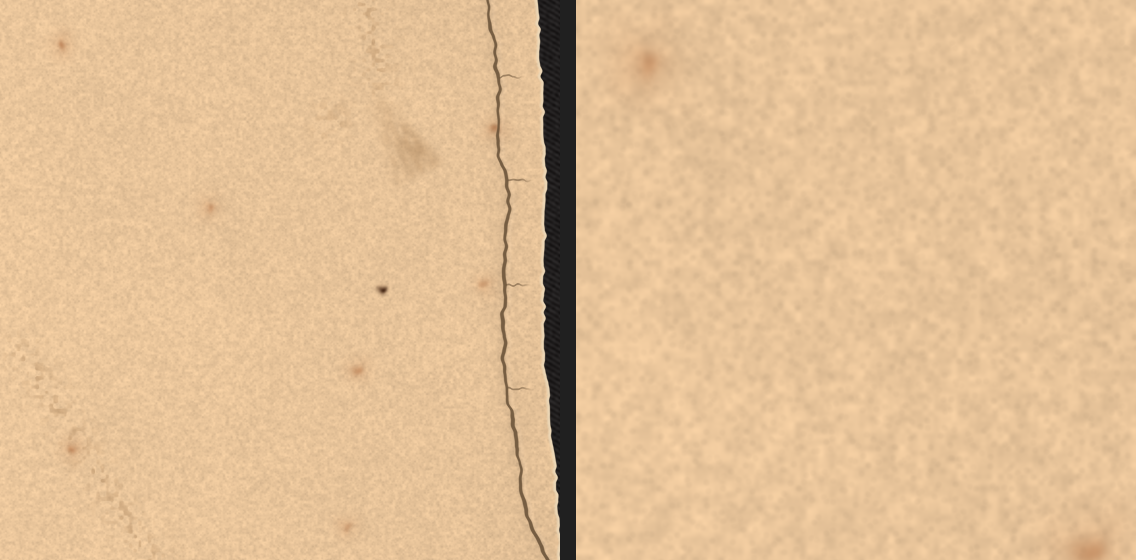
Left: the whole. Right: its middle third, enlarged.
A three.js fragment shader for this texture:

```glsl
// Aged tan paper with foxing spots, a smudge, a long crack and a torn edge over black cloth.
varying vec2 vUv;

const vec3 PAPER = vec3(0.905, 0.765, 0.600);
const vec3 RUST = vec3(0.70, 0.46, 0.29);
const vec3 SMUDGE = vec3(0.69, 0.54, 0.38);
const vec3 CRACK = vec3(0.40, 0.31, 0.21);
const vec3 DARK_SPOT = vec3(0.26, 0.14, 0.07);
const vec3 FIBRE = vec3(0.93, 0.86, 0.74);
const vec3 CLOTH = vec3(0.125, 0.115, 0.115);
const float SOFT = 0.0015;

float hash(vec2 p) {
  vec3 q = fract(vec3(p.xyx) * 0.1031);
  q += dot(q, q.yzx + 33.33);
  return fract((q.x + q.y) * q.z);
}

float valueNoise(vec2 p) {
  vec2 i = floor(p), f = fract(p);
  f = f * f * (3.0 - 2.0 * f);
  return mix(mix(hash(i), hash(i + vec2(1, 0)), f.x),
             mix(hash(i + vec2(0, 1)), hash(i + vec2(1, 1)), f.x), f.y);
}

// Distance to the nearest jittered cell point
float cellular(vec2 p) {
  vec2 cell = floor(p);
  float nearest = 2.0;
  for (int y = -1; y <= 1; y++) {
    for (int x = -1; x <= 1; x++) {
      vec2 c = cell + vec2(float(x), float(y));
      vec2 point = c + vec2(hash(c), hash(c + 71.0));
      nearest = min(nearest, distance(p, point));
    }
  }
  return nearest;
}

// Rises from 0 to 1 as y drops from high to low
float fall(float high, float low, float y) {
  return 1.0 - smoothstep(low, high, y);
}

float blob(vec2 p, vec2 center, float radius) {
  vec2 d = (p - center) / radius;
  return exp(-dot(d, d));
}

float segment(vec2 p, vec2 a, vec2 b) {
  vec2 ab = b - a;
  return length(p - a - ab * clamp(dot(p - a, ab) / dot(ab, ab), 0.0, 1.0));
}

float crackX(float y) {
  float x = 0.870 + 0.020 * fall(1.02, 0.84, y) + 0.018 * fall(0.74, 0.65, y);
  x += 0.030 * fall(0.37, 0.13, y) - 0.008 * fall(0.65, 0.52, y);
  x += 0.048 * pow(max(0.13 - y, 0.0) / 0.13, 1.5);
  return x + 0.0015 * sin(y * 83.0) + 0.005 * (valueNoise(vec2(y * 75.0, 4.0)) - 0.5);
}

float edgeX(float y) {
  float x = 0.962 + 0.013 * fall(1.0, 0.68, y) - 0.003 * fall(0.68, 0.5, y);
  x += 0.028 * fall(0.42, 0.03, y);
  return x + 0.005 * (valueNoise(vec2(y * 95.0, 9.0)) - 0.5) + 0.001 * sin(y * 47.0);
}

vec3 paper(vec2 p) {
  float grain = valueNoise(p * 165.0) * 0.6 + valueNoise(p * 290.0 + 17.0) * 0.4 - 0.5;
  float mottle = valueNoise(p * 5.0) * 0.6 + valueNoise(p * 17.0 + 5.0) * 0.4 - 0.5;
  float pits = fall(0.36, 0.10, cellular(p * 130.0));
  float tone = 1.006 + 0.14 * grain + 0.03 * mottle - 0.025 * pits;
  tone += 0.025 * (0.5 - p.x);
  return PAPER * tone;
}

// Wedge of rubbed dirt, broken up along its slanted axis
float smudge(vec2 p) {
  vec2 d = p - vec2(0.715, 0.765);
  vec2 q = vec2(dot(d, vec2(0.88, 0.47)), dot(d, vec2(0.47, -0.88)));
  float wedge = fall(0.045, 0.015, abs(q.x + 0.012) - 0.22 * q.y);
  wedge *= smoothstep(-0.12, 0.04, q.y) * fall(0.095, 0.07, q.y);
  wedge *= smoothstep(-0.10, 0.045, q.x);
  float streaks = valueNoise(q * vec2(110.0, 45.0));
  float flecks = blob(p, vec2(0.59, 0.785), 0.035) * smoothstep(0.5, 0.8, valueNoise(p * 90.0));
  return clamp(wedge * (0.25 + 0.65 * streaks) + 0.45 * flecks, 0.0, 1.0);
}

void main() {
  vec2 p = vUv;
  vec3 color = mix(paper(p), SMUDGE, 0.8 * smudge(p));

  // Rusty foxing spots with faint halos
  vec2 warped = p + 0.009 * (vec2(valueNoise(p * 70.0), valueNoise(p * 70.0 + 31.0)) - 0.5);
  for (int i = 0; i < 7; i++) {
    float n = float(i);
    vec2 center = fract(vec2(0.11, 0.92) + n * vec2(0.7549, 0.5698));
    float strength = 0.25 + 0.35 * hash(vec2(n, 3.0));
    color = mix(color, RUST, strength * (0.4 * blob(warped, center, 0.022) + blob(warped, center, 0.008)));
  }
  color = mix(color, DARK_SPOT, 0.95 * blob(warped, vec2(0.682, 0.485), 0.0075));

  // Worn creases made of small flecks
  float crease = min(segment(warped, vec2(0.04, 0.37), vec2(0.27, 0.0)),
                     segment(warped, vec2(0.65, 1.0), vec2(0.68, 0.85)));
  float flecks = smoothstep(0.5, 0.85, valueNoise(p * 120.0 + 8.0));
  color = mix(color, SMUDGE, 0.5 * flecks * exp(-crease * 45.0));

  // Main crack with a soft shadow, a lit lip and short side cracks
  float across = p.x - crackX(p.y);
  color *= 1.0 - 0.10 * exp(-abs(across) * 110.0);
  color += 0.035 * blob(vec2(across, 0.0), vec2(0.008, 0.0), 0.004);
  for (int i = 0; i < 4; i++) {
    float y = 0.863 - 0.186 * float(i) + 0.006 * (valueNoise(vec2(p.x * 120.0, float(i))) - 0.5);
    float reach = smoothstep(0.0, 0.003, across) * fall(0.052, 0.02, across);
    color = mix(color, CRACK, 0.55 * reach * fall(0.0028, 0.0004, abs(p.y - y)));
  }
  float crackWidth = 0.0018 + 0.0018 * valueNoise(vec2(p.y * 40.0, 2.0));
  color = mix(color, CRACK, 0.85 * fall(crackWidth + SOFT, crackWidth - SOFT, abs(across)));

  // Pale torn fibres, then ribbed cloth beyond them
  float beyond = p.x - edgeX(p.y);
  color = mix(color, FIBRE, 0.8 * smoothstep(-0.008, -0.002, beyond));
  float rib = sin((p.x * 0.6 + p.y) * 620.0) * 0.025 + 0.05 * (valueNoise(p * 180.0) - 0.5);
  color = mix(color, CLOTH + rib, smoothstep(-SOFT, SOFT, beyond));

  gl_FragColor = vec4(color, 1.0);
}
```
